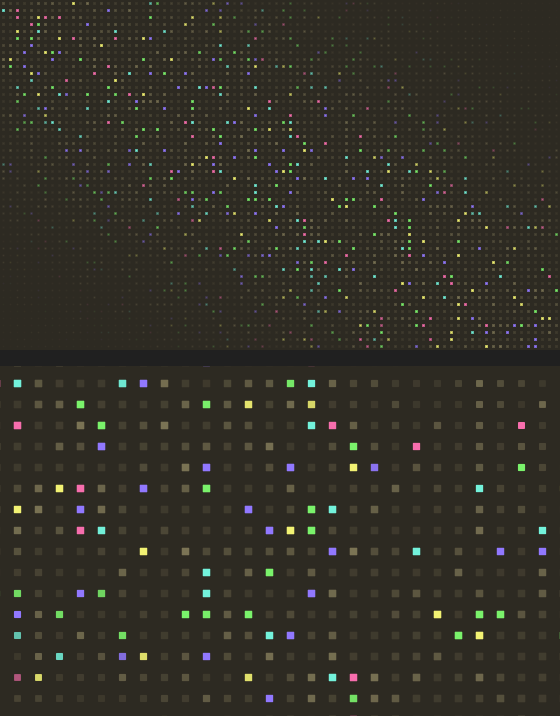
Top: the whole. Bottom: its middle third, enlarged.
Write a Shadertoy shader that draws this pattern.

```glsl
const vec2 GRID = vec2(80.0, 50.0);
const vec3 BACKGROUND = vec3(0.178, 0.164, 0.133);
const vec3 OLIVE = vec3(0.54, 0.51, 0.37);
const float ACCENT_SHARE = 0.18;

float hash(vec2 cell, float seed) {
    vec3 p = fract(vec3(cell.xyx + seed * 17.3) * vec3(0.1031, 0.1030, 0.0973));
    p += dot(p, p.yzx + 33.33);
    return fract((p.x + p.y) * p.z);
}

float roundedSquare(vec2 p, float halfSide, float radius) {
    vec2 q = abs(p) - halfSide + radius;
    return length(max(q, 0.0)) + min(max(q.x, q.y), 0.0) - radius;
}

// Strength of the glow running from upper left to lower right
float diagonalBand(vec2 uv) {
    float offset = uv.x + uv.y - 1.0;
    return exp(-5.0 * offset * offset);
}

vec3 accentColour(float pick) {
    if (pick < 0.28) return vec3(0.48, 0.95, 0.42);
    if (pick < 0.52) return vec3(0.57, 0.47, 1.00);
    if (pick < 0.70) return vec3(0.45, 0.95, 0.86);
    if (pick < 0.85) return vec3(0.95, 0.95, 0.45);
    return vec3(0.97, 0.43, 0.68);
}

void mainImage(out vec4 fragColor, in vec2 fragCoord) {
    vec2 gridPos = fragCoord / iResolution.xy * GRID;
    vec2 cell = floor(gridPos);
    vec2 local = fract(gridPos) - 0.5;
    float band = diagonalBand((cell + 0.5) / GRID);

    // Colour and opacity of each dot
    bool isAccent = hash(cell, 1.0) < ACCENT_SHARE;
    float level = hash(cell, 2.0);
    vec3 dotColour = isAccent ? accentColour(hash(cell, 3.0)) : OLIVE;
    float opacity = isAccent
        ? min(1.0, band * mix(0.95, 1.5, level))
        : sqrt(band) * mix(0.18, 0.85, level * level * level);

    // Dots shrink away from the band
    float halfSide = mix(0.09, 0.18, sqrt(band));
    float edge = roundedSquare(local, halfSide, 0.045);
    float pixel = GRID.y / iResolution.y;
    float coverage = clamp(0.5 - edge / pixel, 0.0, 1.0);

    fragColor = vec4(mix(BACKGROUND, dotColour, coverage * opacity), 1.0);
}
```
